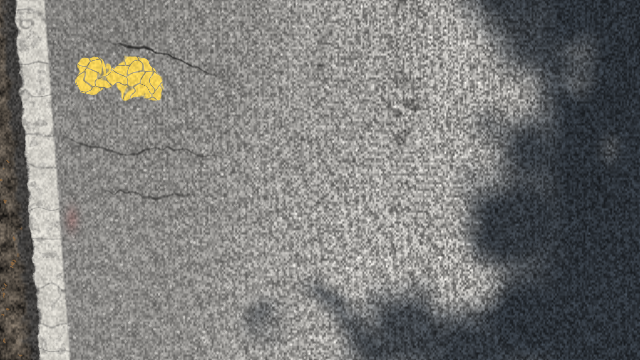
A Shadertoy shader for this texture:

```glsl
#define GRAIN_SCALE vec2(215.0, 165.0)
#define GRAIN_CONTRAST 0.74
#define SHADOW_TINT vec3(0.27, 0.31, 0.36)
#define SHADOW_BLUR 0.066
#define PAINT_WHITE vec3(0.83, 0.82, 0.79)
#define PAINT_YELLOW vec3(0.98, 0.84, 0.34)
#define DIRT vec3(0.34, 0.31, 0.275)
#define CRACK_WIDTH 0.0028
#define STRIPE_GAP 0.104

float hash(vec2 p) {
    return fract(sin(dot(p, vec2(127.1, 311.7))) * 43758.5453);
}

float noise(vec2 p) {
    vec2 i = floor(p), f = fract(p);
    f = f * f * (3.0 - 2.0 * f);
    return mix(mix(hash(i), hash(i + vec2(1, 0)), f.x),
               mix(hash(i + vec2(0, 1)), hash(i + vec2(1, 1)), f.x), f.y);
}

float fbm(vec2 p) {
    float sum = 0.0, amp = 0.5;
    for (int i = 0; i < 4; i++) {
        sum += amp * noise(p);
        p = p * 2.03 + 17.3;
        amp *= 0.5;
    }
    return sum / 0.9375;
}

// Nearest distance, gap to the second nearest, cell id
vec3 cells(vec2 p) {
    vec2 base = floor(p);
    float near = 9.0, next = 9.0, id = 0.0;
    for (int k = 0; k < 9; k++) {
        vec2 c = base + vec2(k % 3 - 1, k / 3 - 1);
        float d = length(c + 0.1 + 0.8 * vec2(hash(c), hash(c + 41.7)) - p);
        if (d < near) { next = near; near = d; id = hash(c + 9.2); }
        else next = min(next, d);
    }
    return vec3(near, next - near, id);
}

// 1 inside the distance d < 0, with edge half-width w
float fill(float d, float w) { return 1.0 - smoothstep(-w, w, d); }

float spot(vec2 p, vec2 centre, vec2 radius) {
    vec2 q = (p - centre) / radius;
    return exp(-dot(q, q));
}

float crack(vec2 p, vec2 a, vec2 b, float hook) {
    float t = (p.x - a.x) / (b.x - a.x);
    float y = mix(a.y, b.y, t) + hook * exp(-max(t, 0.0) * 9.0);
    y += 0.03 * (noise(vec2(p.x * 14.0, a.y * 50.0)) - 0.5);
    y += 0.014 * (noise(vec2(p.x * 60.0, a.y * 90.0)) - 0.5);
    float ends = smoothstep(0.0, 0.15, t) * (1.0 - smoothstep(0.5, 1.0, t));
    float width = CRACK_WIDTH * (0.3 + 1.2 * noise(p * 40.0));
    return ends * fill(abs(p.y - y) - width, 0.0035);
}

// Tree shadow: soft discs as (centre, radius, strength) over a ragged edge
float shadow(vec2 p) {
    const vec4 discs[11] = vec4[11](
        vec4(1.43, 1.03, 0.12, 0.9), vec4(1.48, 0.88, 0.07, 0.75),
        vec4(1.36, 0.65, 0.025, 0.6), vec4(1.47, 0.57, 0.08, 0.9),
        vec4(1.29, 0.50, 0.018, 0.4), vec4(1.43, 0.37, 0.135, 0.95),
        vec4(1.13, 0.09, 0.11, 0.85), vec4(1.30, 0.00, 0.13, 0.95),
        vec4(0.74, 0.11, 0.035, 0.6), vec4(1.48, 0.10, 0.14, 1.0),
        vec4(1.02, 0.00, 0.05, 0.6));
    const vec3 gaps[5] = vec3[5](
        vec3(1.60, 0.86, 0.035), vec3(1.59, 0.78, 0.03), vec3(1.70, 0.59, 0.02),
        vec3(1.34, 0.21, 0.04), vec3(1.33, 0.39, 0.015));
    vec2 q = p + 0.08 * (vec2(fbm(p * 8.0), fbm(p * 8.0 + 31.0)) - 0.5);
    float light = fill(q.x - 1.50, 0.075);
    for (int i = 0; i < 11; i++)
        light *= 1.0 - discs[i].w * fill(length(q - discs[i].xy) - discs[i].z, SHADOW_BLUR);
    // Slanting branch
    vec2 start = vec2(0.87, 0.19), run = vec2(0.17, -0.17);
    float t = clamp(dot(q - start, run) / dot(run, run), 0.0, 1.0);
    light *= 1.0 - 0.75 * fill(length(q - start - run * t) - 0.022, 0.045);
    for (int i = 0; i < 5; i++)
        light += (1.0 - light) * 0.36 * fill(length(q - gaps[i].xy) - gaps[i].z, 0.04);
    return 1.0 - light;
}

void mainImage(out vec4 fragColor, in vec2 fragCoord) {
    vec2 p = fragCoord / iResolution.y;
    float soft = max(0.002, 1.0 / iResolution.y);
    float grain = noise(p * GRAIN_SCALE) - 0.5 + 0.3 * (noise(p * 105.0) - 0.5);
    float rough = fbm(p * 35.0) - 0.5;

    // Asphalt with wear, smudges and pale pebbles
    float wear = smoothstep(0.2, 1.25, p.x);
    float tone = mix(0.535, 0.645, wear) - 0.035 * p.y;
    tone += 0.05 * (fbm(p * 6.0) - 0.5);
    float smudge = spot(p, vec2(0.9, 0.83), vec2(0.02, 0.05))
                 + spot(p, vec2(1.12, 0.68), vec2(0.035, 0.09))
                 + spot(p, vec2(1.12, 0.92), vec2(0.03, 0.10));
    tone -= 0.28 * smudge * smoothstep(0.45, 0.75, noise(p * 38.0));
    tone *= 1.0 + GRAIN_CONTRAST * mix(0.65, 1.1, wear) * grain;
    vec3 pebble = cells(p * 75.0);
    tone += 0.13 * step(0.86, pebble.z) * fill(pebble.x - 0.28, 0.15);
    vec3 col = tone * vec3(1.01, 1.0, 0.98);
    col *= 1.0 - vec3(0.0, 0.16, 0.16) * spot(p, vec2(0.2, 0.39), vec2(0.018, 0.035));

    // Hairline cracks
    float cracks = crack(p, vec2(0.29, 0.895), vec2(0.68, 0.775), 0.0)
                 + 0.65 * crack(p, vec2(0.15, 0.585), vec2(0.76, 0.565), 0.06)
                 + 0.6 * crack(p, vec2(0.26, 0.456), vec2(0.62, 0.456), 0.0);
    col *= 1.0 - 0.6 * min(cracks, 1.0);

    // Flaked yellow mark
    vec2 q = p + 0.025 * (vec2(noise(p * 40.0), noise(p * 40.0 + 7.0)) - 0.5);
    float mark = length((q - vec2(0.253, 0.79)) * vec2(1.4, 1.0)) - 0.057;
    mark = min(mark, length(q - vec2(0.31, 0.783)) - 0.034);
    mark = min(mark, length(q - vec2(0.372, 0.787)) - 0.058);
    mark = min(mark, length(q - vec2(0.422, 0.762)) - 0.037);
    float flakes = smoothstep(0.02, 0.14, cells(q * 29.0).y);
    float yellow = fill(mark + 0.02 * rough, soft) * mix(0.25, 1.0, flakes);
    col = mix(col, PAINT_YELLOW * (1.0 + 0.15 * grain), 0.95 * yellow);

    // Verge: dark asphalt lip, then dirt with orange litter
    float side = p.x - (0.112 - 0.071 * p.y) + 0.016 * rough;
    vec3 verge = DIRT * (0.95 + 1.5 * rough + 0.6 * grain);
    vec3 litter = cells(p * vec2(45.0, 38.0) + 3.0 * rough);
    verge = mix(verge, vec3(0.62, 0.44, 0.25),
                0.7 * step(0.92, litter.z) * fill(litter.x - 0.22, 0.1));
    verge = mix(verge, vec3(0.25, 0.245, 0.24) * (1.0 + 0.7 * grain),
                smoothstep(-0.045, -0.02, side + 0.03 * rough));
    col = mix(col, verge, fill(side, soft));

    // White edge line, broken across at uneven steps
    float line = fill(abs(side - 0.042) - 0.040 - 0.014 * rough, soft * 1.5);
    float steps = p.y / STRIPE_GAP + 0.6 * noise(vec2(p.y * 9.0, 3.0))
                + 0.3 * noise(p * 28.0);
    float split = fill(abs(fract(steps) - 0.5) - 0.022, 0.03);
    float worn = smoothstep(0.06, 0.24, rough);
    vec3 paint = PAINT_WHITE * (1.0 + 0.2 * grain + 0.25 * rough);
    col = mix(col, paint, line * (1.0 - 0.65 * split) * (1.0 - 0.5 * worn));

    col *= mix(vec3(1.0), SHADOW_TINT, shadow(p));
    fragColor = vec4(clamp(col, 0.0, 1.0), 1.0);
}
```
